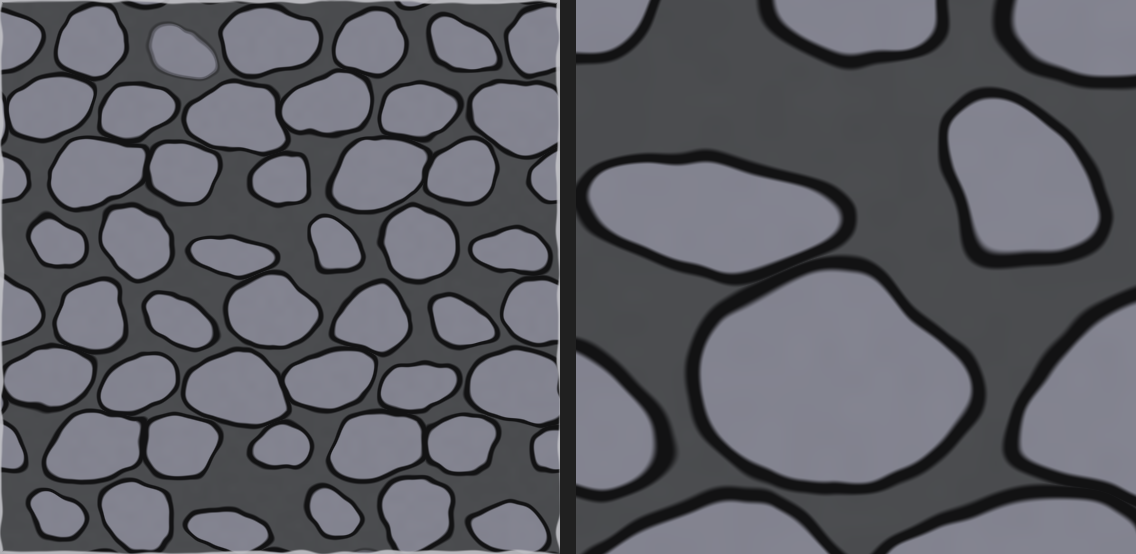
Left, the full canvas; right, a detail of the centre.
A Shadertoy shader for this texture:

```glsl
const vec3 STONE = vec3(0.512, 0.514, 0.562);
const vec3 MORTAR = vec3(0.292, 0.297, 0.308);
const vec3 INK = vec3(0.07, 0.07, 0.075);
const vec3 WORN_EDGE = vec3(0.76, 0.76, 0.78);

const vec2 CELL = vec2(0.1667, 0.122);  // stone spacing in canvas widths
const vec2 PERIOD = vec2(3.0, 4.0);     // cells before the stones recur

float hash(vec2 p) {
    vec3 q = fract(vec3(p.xyx) * 0.1031);
    q += dot(q, q.yzx + 33.33);
    return fract((q.x + q.y) * q.z);
}

float noise(vec2 p) {
    vec2 i = floor(p), f = fract(p);
    f = f * f * (3.0 - 2.0 * f);
    return mix(mix(hash(i), hash(i + vec2(1, 0)), f.x),
               mix(hash(i + vec2(0, 1)), hash(i + vec2(1, 1)), f.x), f.y);
}

vec2 warp(vec2 p, float scale, float amount) {
    vec2 n = vec2(noise(p * scale + 40.0), noise(p * scale + 90.0));
    return p + amount * (2.0 * n - 1.0);
}

float smoothMax(float a, float b, float k) {
    float h = max(k - abs(a - b), 0.0) / k;
    return max(a, b) + 0.25 * k * h * h;
}

float ellipseDistance(vec2 p, vec2 radius) {
    float k0 = length(p / radius);
    float k1 = length(p / (radius * radius));
    return (k0 + 0.001) * (k0 - 1.0) / (k1 + 0.001);
}

// Lumpy, tilted ellipse whose form depends on its place in the period
float stoneDistance(vec2 p, vec2 cell) {
    vec2 kind = mod(cell, PERIOD);
    float index = kind.x + PERIOD.x * kind.y;
    float size = mix(0.047, 0.080, fract(index * 0.618));
    float aspect = mix(1.05, 1.8, fract(index * 0.755 + 0.3));
    float tilt = mix(-0.6, 0.4, hash(kind + 17.0));
    vec2 jitter = vec2(hash(kind + 5.0), hash(kind + 11.0)) - 0.5;
    float stagger = 0.5 * mod(cell.y, 2.0);
    p -= (cell + 0.5 + vec2(stagger, 0.0) + 0.26 * jitter) * CELL;

    float c = cos(tilt), s = sin(tilt);
    p = vec2(c * p.x + s * p.y, c * p.y - s * p.x);
    float angle = atan(p.y, p.x + 0.00001);
    float phase = 6.283 * hash(kind + 23.0);
    float lumps = 1.0 + 0.05 * sin(2.0 * angle + phase)
                      + 0.06 * sin(3.0 * angle + 2.0 * phase)
                      + 0.025 * sin(5.0 * angle + 3.0 * phase);
    return ellipseDistance(p / lumps, size * vec2(sqrt(aspect), inversesqrt(aspect)));
}

// Returns the signed distance to the nearest stone and its cell
vec3 nearestStone(vec2 p) {
    float nearest = 10.0, second = 10.0;
    vec2 owner = vec2(0.0);
    float row = floor(p.y / CELL.y);
    for (float j = -1.0; j <= 1.0; j++) {
        float y = row + j;
        float column = floor(p.x / CELL.x - 0.5 * mod(y, 2.0));
        for (float i = -1.0; i <= 1.0; i++) {
            vec2 cell = vec2(column + i, y);
            float d = stoneDistance(p, cell);
            if (d < nearest) {
                second = nearest;
                nearest = d;
                owner = cell;
            } else {
                second = min(second, d);
            }
        }
    }
    // Overlapping stones press flat against each other
    float contact = 0.5 * (nearest - second) + 0.0015;
    return vec3(smoothMax(nearest, contact, 0.012), owner);
}

// Broken pale rim along the canvas border
float wornRim(vec2 p, vec2 extent) {
    vec2 inset = min(p, extent - p);
    float border = min(inset.x, inset.y);
    float width = 0.009 * noise(p * 26.0 + 7.0);
    return 1.0 - smoothstep(width - 0.003, width + 0.002, border);
}

void mainImage(out vec4 fragColor, in vec2 fragCoord) {
    vec2 p = fragCoord / iResolution.x;
    vec2 extent = iResolution.xy / iResolution.x;
    float pixel = 1.0 / iResolution.x;

    vec2 bent = warp(warp(p, 14.0, 0.011), 45.0, 0.0025);
    vec3 stone = nearestStone(bent);
    float d = stone.x;

    // Flat fills with a faint mottling
    vec3 color = mix(STONE, MORTAR, smoothstep(-pixel, pixel, d));
    color += 0.010 * (noise(p * 60.0) - 0.5);

    // Soft ink outline, faded on a few stones
    float ink = 1.0 - smoothstep(0.002, 0.0055 + 0.5 * pixel, abs(d));
    float strength = hash(stone.yz + 61.0) < 0.05 ? 0.35 : 1.0;
    color = mix(color, INK, ink * strength);

    color = mix(color, WORN_EDGE, 0.9 * wornRim(p, extent));
    fragColor = vec4(color, 1.0);
}
```
